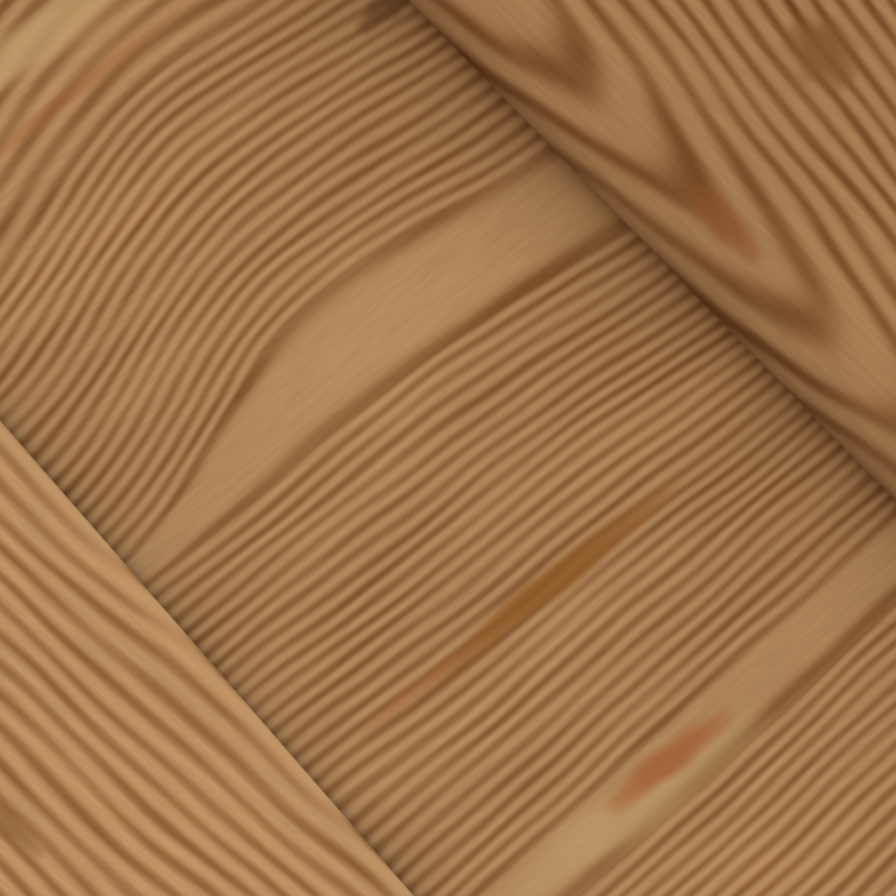
A Shadertoy shader for this texture:

```glsl
// Three overlapping pine boards with diagonal grain, resin streaks and soft contact shadows.

const float TAU = 6.28318;
const vec3 PALE = vec3(0.725, 0.562, 0.385);
const vec3 LATEWOOD = vec3(0.51, 0.335, 0.185);
const vec3 RESIN = vec3(0.56, 0.35, 0.15);
const vec3 RUST = vec3(0.63, 0.37, 0.20);
const vec3 SAPWOOD = vec3(0.75, 0.62, 0.42);

vec2 hashGradient(vec2 cell) {
    vec3 h = fract(cell.xyx * vec3(0.1031, 0.1030, 0.0973));
    h += dot(h, h.yzx + 33.33);
    float angle = TAU * fract((h.x + h.y) * h.z);
    return vec2(cos(angle), sin(angle));
}

float gradientNoise(vec2 p) {
    vec2 i = floor(p), f = fract(p);
    vec2 w = f * f * f * (f * (f * 6.0 - 15.0) + 10.0);
    vec2 e = vec2(0.0, 1.0);
    float a = dot(hashGradient(i), f);
    float b = dot(hashGradient(i + e.yx), f - e.yx);
    float c = dot(hashGradient(i + e.xy), f - e.xy);
    float d = dot(hashGradient(i + e.yy), f - e.yy);
    return mix(mix(a, b, w.x), mix(c, d, w.x), w.y);
}

// Coordinates along and across a direction
vec2 alignTo(vec2 p, vec2 dir) {
    return vec2(dot(p, dir), dot(p, vec2(-dir.y, dir.x)));
}

// Growth ring darkness, peaking at whole phases
float ring(float phase, float sharpness) {
    return pow(max(0.5 + 0.5 * cos(TAU * phase), 0.0001), sharpness);
}

// Soft elongated blot
float blot(vec2 p, vec2 center, vec2 dir, vec2 halfSize) {
    vec2 q = alignTo(p - center, dir) / halfSize;
    return 1.0 - smoothstep(0.35, 1.0, length(q) + 0.2 * gradientNoise(q * vec2(2.0, 1.5)));
}

// Ring tone plus fine fibres; g runs along and across the grain
vec3 wood(float rings, vec2 g) {
    float patchy = 0.78 + 0.5 * gradientNoise(g * vec2(5.0, 28.0));
    float fibre = gradientNoise(g * vec2(14.0, 190.0)) + 0.6 * gradientNoise(g * vec2(40.0, 330.0));
    float broad = gradientNoise(g * vec2(2.0, 9.0) + 7.0);
    return mix(PALE, LATEWOOD, rings * patchy + 0.1) * (1.0 + 0.045 * fibre + 0.07 * broad);
}

vec3 middleBoard(vec2 p, float upperEdge, float lowerEdge) {
    vec2 dir = vec2(0.777, 0.629);
    vec2 g = alignTo(p, dir);
    float v = g.y + 0.009 * gradientNoise(g * vec2(4.0, 9.0)) + 0.003 * gradientNoise(g * vec2(9.0, 30.0));
    v += 0.03 * smoothstep(0.7, 1.05, g.x) * smoothstep(-0.2, 0.1, v);
    v -= 0.06 * (g.x - 0.7) * (1.0 - smoothstep(-0.3, -0.1, v));

    // Two wide bands interrupt the dense rings
    float lowA = 0.168, highA = 0.2 + 0.095 * smoothstep(0.3, 0.7, g.x);
    float lowB = -0.395, highB = -0.317;
    float inA = clamp((v - lowA) / (highA - lowA), 0.0, 1.0);
    float inB = clamp((v - lowB) / (highB - lowB), 0.0, 1.0);
    float dense = v - inA * (highA - lowA) - inB * (highB - lowB);
    dense -= 0.4 * max(dense - 0.4, 0.0);
    float phase = 58.0 * (dense - lowA + highB - lowB) + inA + inB;
    float band = max(inA * (1.0 - inA), inB * (1.0 - inB)) * 4.0;
    float rings = ring(phase, mix(1.2, 7.0, smoothstep(0.0, 0.5, band)));
    vec3 col = wood(mix(rings, 0.3, 0.15), g);

    // Sapwood and resin
    col = mix(col, SAPWOOD, 0.75 * blot(p, vec2(0.05, 0.96), dir, vec2(0.22, 0.035)));
    col = mix(col, RUST, 0.4 * blot(p, vec2(0.08, 0.895), dir, vec2(0.2, 0.012)));
    col = mix(col, SAPWOOD, 0.6 * blot(p, vec2(0.70, 0.09), vec2(0.8, 0.6), vec2(0.22, 0.04)));
    col = mix(col, RESIN, 0.85 * blot(p, vec2(0.62, 0.352), dir, vec2(0.2, 0.022)));
    col = mix(col, RUST, 0.4 * blot(p, vec2(0.47, 0.235), dir, vec2(0.1, 0.011)));
    col = mix(col, RUST, 0.8 * blot(p, vec2(0.745, 0.15), dir, vec2(0.1, 0.024)));
    col = mix(col, LATEWOOD * 0.8, 0.7 * blot(p, vec2(0.43, 0.99), dir, vec2(0.045, 0.02)));

    // Shadows from both neighbours
    float shadow = 0.24 * exp(upperEdge / 0.08) + 0.22 * exp(upperEdge / 0.012);
    float seam = 0.12 * exp(lowerEdge / 0.03) + 0.22 * exp(lowerEdge / 0.005);
    return col * (1.0 - shadow * vec3(0.9, 1.05, 1.2)) * (1.0 - seam);
}

vec3 upperBoard(vec2 p, float along, float inset) {
    vec2 g = vec2(along, inset);
    float x = inset - 0.08 + 0.012 * gradientNoise(g * vec2(5.0, 12.0));
    float arch = along + 8.6 * (sqrt(x * x + 0.0048) - 0.069);
    float phase = 5.3 * (arch - 0.569) + 0.15 * gradientNoise(g * vec2(6.0, 30.0));
    vec3 col = wood(ring(phase, 1.8), g) * vec3(0.94, 0.92, 0.9);
    vec2 dir = vec2(0.697, -0.717);
    col = mix(col, RUST * 0.88, 0.75 * blot(p, vec2(0.807, 0.753), dir, vec2(0.07, 0.026)));
    col = mix(col, LATEWOOD, 0.85 * blot(p, vec2(0.918, 0.941), dir, vec2(0.055, 0.045)));
    float roundOff = 0.28 * exp(-inset / 0.035) + 0.12 * exp(-inset / 0.008);
    return col * (1.0 - roundOff * vec3(0.9, 1.05, 1.2));
}

vec3 lowerBoard(vec2 p, float inset) {
    vec2 dir = vec2(0.743, -0.669);
    vec2 g = alignTo(p, dir);
    float v = g.y + 0.018 * gradientNoise(g * vec2(4.0, 7.0)) + 0.004 * gradientNoise(g * vec2(8.0, 30.0));
    vec3 col = wood(0.85 * ring(38.0 * v, 1.5), g) * 1.06;
    col = mix(col, LATEWOOD, 0.6 * blot(p, vec2(0.01, 0.08), dir, vec2(0.06, 0.016)));
    float bevel = smoothstep(0.0, 0.006, inset) * (1.0 - smoothstep(0.008, 0.03, inset));
    return mix(col, PALE * 1.04, 0.65 * bevel);
}

void mainImage(out vec4 fragColor, in vec2 fragCoord) {
    vec2 p = fragCoord / iResolution.xy;
    float soft = max(0.0015, 0.75 / iResolution.y);
    // Signed insets, positive inside each overlapping board
    vec2 upper = alignTo(p - vec2(0.456, 1.0), vec2(0.697, -0.717));
    float lowerEdge = dot(p - vec2(0.0, 0.531), vec2(-0.754, -0.656));
    vec3 col = middleBoard(p, min(upper.y, 0.0), min(lowerEdge, 0.0));
    col = mix(col, upperBoard(p, upper.x, max(upper.y, 0.0)), smoothstep(-soft, soft, upper.y));
    col = mix(col, lowerBoard(p, max(lowerEdge, 0.0)), smoothstep(-soft, soft, lowerEdge));
    fragColor = vec4(col, 1.0);
}
```
